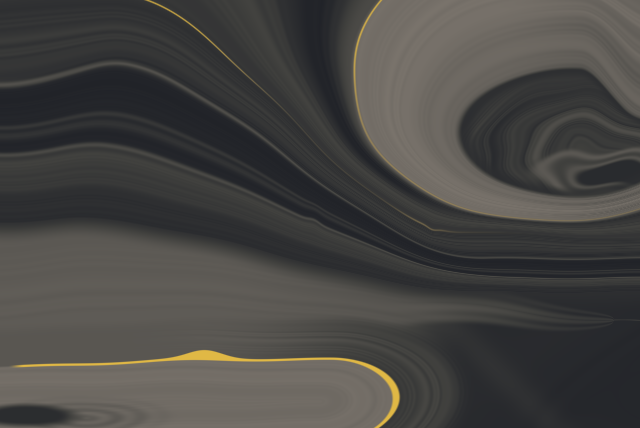
Write a Shadertoy shader that draws this background.

```glsl
float ramp(float a, float b, float x) { return smoothstep(a, b, x); }

float bump(float x, float center, float width) {
  float t = (x - center) / width;
  return exp(-t * t);
}

// Irregular bands along one flow coordinate
float streaks(float t) {
  return 0.45 * sin(t * 19.0 + 2.0 * sin(t * 7.3))
    + 0.32 * sin(t * 47.0 + 2.5 * sin(t * 13.0 + 1.0))
    + 0.2 * sin(t * 103.0 + 3.0 * sin(t * 29.0));
}

float stroke(float dist, float halfWidth) {
  float px = 1.0 / iResolution.y;
  return 1.0 - ramp(halfWidth - px * 0.6, halfWidth + px, abs(dist));
}

vec3 paint(float tone) {
  vec3 ink = vec3(0.125, 0.133, 0.155), ash = vec3(0.25, 0.25, 0.24);
  vec3 stone = vec3(0.48, 0.455, 0.425);
  return mix(mix(ink, ash, clamp(tone * 3.0, 0.0, 1.0)), stone,
    clamp(tone * 1.5 - 0.5, 0.0, 1.1));
}

// Diagonal layers between the guiding curves
float layerTone(float level, float x) {
  float tone = 0.18 + 0.11 * streaks(level * 0.65 + 0.1 * x);
  tone = mix(tone, 0.03 + 0.025 * streaks(level), ramp(0.98, 1.08, level));
  tone += 0.4 * bump(level, 0.98, 0.035) * (1.0 - 0.6 * ramp(0.5, 1.0, x));
  tone += 0.2 * bump(level, 1.6, 0.035) + 0.15 * bump(level, 1.72, 0.06);
  float lower = 0.31 - 0.17 * ramp(2.15, 2.75, level) + 0.06 * streaks(level * 0.8);
  tone = mix(tone, lower, ramp(1.95, 2.1, level));
  return tone + 0.34 * bump(level, 1.99, 0.035);
}

// Dark pool with folds around an eye
float poolTone(vec2 p, float pool) {
  vec2 q = p + 0.008 * sin(p.yx * vec2(65.0, 38.0) + p * 22.0);
  float eye = length((q - vec2(1.45, 0.405)) / vec2(0.12, 0.032));
  float fold = mix(length((q - vec2(1.42, 0.4)) / vec2(0.24, 0.16)), pool, 0.35);
  float tone = 0.22 + 0.14 * streaks(fold * 1.2) * ramp(0.15, 0.3, p.y);
  tone += 0.2 * bump(fold, 0.62, 0.1);
  tone = mix(0.5 + 0.17 * sin(eye * 9.0), tone, ramp(1.4, 2.1, eye));
  tone = mix(0.1, tone, ramp(0.7, 1.05, eye));
  return mix(tone, 0.13, 0.8 * ramp(0.82, 0.95, pool));
}

void mainImage(out vec4 fragColor, in vec2 fragCoord) {
  // Height is one unit, y runs downward
  vec2 p = vec2(1.5, 1.0) * fragCoord / iResolution.xy;
  p.y = 1.0 - p.y;
  p += 0.002 * sin(p.yx * vec2(23.0, 19.0) + p * 7.0);
  float x = p.x;
  float y = p.y + 0.006 * bump(x, 0.735, 0.018) * bump(p.y, 0.51, 0.04)
    - 0.005 * bump(x, 1.015, 0.015) * bump(p.y, 0.53, 0.025);

  // Guiding curves
  float crest = -0.02 + 0.56 * ramp(0.25, 1.08, x) + 0.02 * ramp(1.0, 1.5, x);
  float upper = 0.205 - 0.06 * ramp(0.0, 0.3, x) + 0.46 * ramp(0.22, 1.14, x);
  float middle = 0.365 - 0.03 * ramp(0.0, 0.25, x) + 0.315 * ramp(0.15, 1.2, x);
  float shore = 0.523 - 0.01 * ramp(0.0, 0.2, x) + 0.17 * ramp(0.15, 1.15, x);
  vec3 levels = (y - vec3(crest, upper, middle))
    / vec3(upper - crest, middle - upper, shore - middle);
  float level = dot(clamp(levels, 0.0, 1.0), vec3(1.0));
  float tone = layerTone(level, x);

  // Funnel between the crest and the pale lobe
  vec2 axes = pow(abs(p - vec2(1.3, 0.18)) / vec2(0.47, 0.335), vec2(2.15));
  float lobe = pow(axes.x + axes.y, 0.465);
  float above = max(crest - y, 0.0), beside = max(lobe - 1.0, 0.0) * 0.4;
  float funnel = above / (above + beside + 0.0001);
  float funnelTone = 0.2 + 0.08 * streaks(funnel * 0.8) + 0.1 * bump(funnel, 0.35, 0.2)
    - 0.18 * bump(funnel, 0.7, 0.13) * (1.0 - ramp(0.9, 1.1, x))
    + 0.22 * ramp(0.78, 1.0, funnel);
  tone = mix(tone, funnelTone, ramp(-0.002, 0.004, crest - y));

  // Grey sheet above the rounded bed
  float rise = 0.017 * (1.0 - ramp(0.0, 0.5, x));
  float bed = length(vec2(max(x + 0.25 * (y - 0.91) - 0.76, 0.0) / 1.75,
    y - 0.94 - rise)) - 0.1;
  float depth = max(y - shore, 0.0);
  float sheet = depth / (depth + max(bed, 0.0) + 0.001);
  float sheetTone = 0.66 - 0.1 * ramp(0.5, 1.0, x) + 0.05 * streaks(sheet * 0.7 + 0.12 * x);

  // Tongue, dark lower right and bands around the bed
  float axis = 0.705 + 0.045 * ramp(1.0, 1.43, x);
  float tongue = abs(y - axis) / (0.08 * pow(max(1.0 - x / 1.44, 0.0), 0.42) + 0.002);
  float drift = 0.25 * x + 0.3 * y + 0.03 * sin(x * 13.0 + 3.0 * sin(y * 8.0));
  float darkTone = 0.08 + 0.035 * streaks(drift) + 0.08 * bump(x - y, 0.3, 0.05);
  float tongueTone = mix(0.56, 0.17, ramp(0.95, 1.4, x)) + 0.08 * sin(tongue * 9.0);
  float right = mix(tongueTone, darkTone, ramp(0.6, 1.15, tongue));
  sheetTone = mix(sheetTone, right, ramp(0.85, 1.1, x));
  float bandTone = mix(0.62, 0.28, ramp(0.45, 0.98, x))
    + 0.14 * streaks(bed * 6.0 + 0.1 * x) * ramp(0.3, 0.8, x);
  sheetTone = mix(bandTone, sheetTone, ramp(0.07, 0.105, bed));
  tone = mix(tone, sheetTone, ramp(-0.012, 0.05, y - shore));

  // Warm bed with a dark slit
  float rings = length((p - vec2(0.2, 0.975)) / vec2(0.3, 0.075));
  float bedTone = 0.9 + 0.05 * streaks(bed * 5.0 + 0.1 * x)
    - 0.25 * (0.6 + 0.3 * sin(rings * 32.0)) * (1.0 - ramp(0.25, 0.8, rings));
  float slit = length((p - vec2(0.06, 0.972)) / vec2(0.125, 0.027));
  bedTone = mix(0.12, bedTone, ramp(0.6, 1.2, slit));
  tone = mix(bedTone, tone, ramp(-0.003, 0.003, bed));

  // Pale lobe and its pool
  float dent = 0.09 * ramp(1.36, 1.5, x) * (1.0 - ramp(0.25, 0.4, y));
  float pool = length((p - vec2(1.34, 0.31 + dent)) / vec2(0.265, 0.15));
  float inset = max(1.0 - lobe, 0.0), outset = max(pool - 1.0, 0.0) * 0.35;
  float ring = inset / (inset + outset + 0.001);
  float lobeTone = 0.92 + 0.07 * streaks(ring * 0.9) - 0.15 * ramp(0.6, 1.0, ring)
    - 0.25 * ramp(1.15, 1.5, x) * (0.6 + 0.5 * streaks(ring * 1.4));
  lobeTone = mix(poolTone(p, pool), lobeTone, ramp(0.96, 1.03, pool));
  vec3 color = paint(mix(lobeTone, tone, ramp(0.985, 1.025, lobe)));

  // Gold veins
  vec3 gold = vec3(0.88, 0.72, 0.27), pale = vec3(0.6, 0.52, 0.34);
  float fade = 0.85 - 0.65 * ramp(0.5, 0.7, x) + 0.4 * bump(x, 0.99, 0.06);
  color = mix(color, mix(gold, pale, ramp(0.4, 0.65, x)),
    stroke((y - crest) * 0.75, 0.001) * fade * (1.0 - ramp(1.02, 1.3, x)));
  color = mix(color, mix(gold, pale, ramp(0.05, 0.35, y)),
    stroke((lobe - 1.0) * 0.38, 0.0012) * (0.85 - 0.4 * ramp(0.9, 1.4, x)));
  float swell = 0.009 * bump(x, 0.48, 0.055);
  float rim = 0.0022 + swell + 0.002 * ramp(0.8, 0.92, x) * (1.0 - ramp(0.92, 1.0, y));
  color = mix(color, gold, stroke(bed - swell, rim) * ramp(0.02, 0.06, x));
  fragColor = vec4(color, 1.0);
}
```
